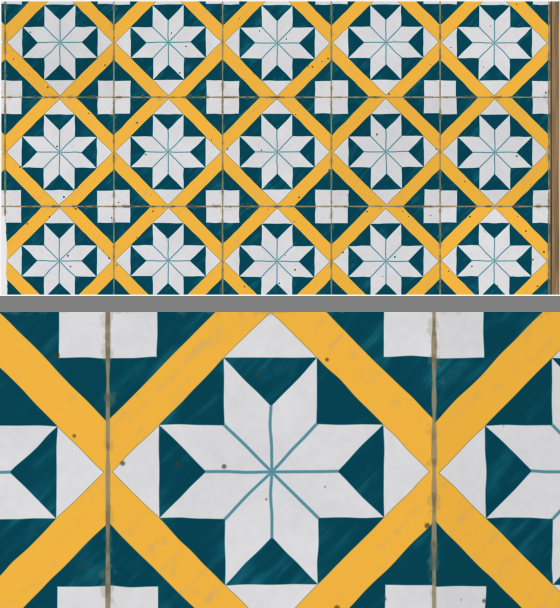
Top, the full canvas; bottom, a detail of the centre.
This pattern is drawn by a WebGL 2 fragment shader. Its source:

```glsl
#version 300 es
precision highp float;
// Glazed wall tiles: an eight-petal star in a yellow diamond lattice, with
// pale squares where four tiles meet. Each tile is folded into one octant and
// drawn with distance functions; noise adds brushwork, grout wear and specks.
uniform vec2 u_resolution;
out vec4 fragColor;

// Layout, in canvas heights
const vec2 PITCH = vec2(0.3674, 0.369);
const vec2 JOINT_ORIGIN = vec2(0.0173, 0.3025);
const float FRAME = 0.005;
const float POST_LEFT = 1.858;
// Shapes, in tile widths
const float PETAL_SIDE = 0.202;
const float BAND_OUTER = 0.655;
const float SQUARE_HALF = 0.151;
const float VEIN_HALF = 0.0045;
const float JOINT_HALF = 0.0065;
const float WOBBLE = 0.006;
const float TILE_SHIFT = 0.008;
const float TILE_TURN = 0.018;
// Colours
const vec3 WHITE = vec3(0.85, 0.85, 0.86);
const vec3 TEAL = vec3(0.03, 0.29, 0.36);
const vec3 TEAL_THIN = vec3(0.10, 0.40, 0.46);
const vec3 YELLOW = vec3(0.94, 0.70, 0.25);
const vec3 YELLOW_WORN = vec3(0.83, 0.67, 0.40);
const vec3 VEIN = vec3(0.25, 0.50, 0.56);
const vec3 GROUT = vec3(0.58, 0.53, 0.42);
const vec3 GRIME = vec3(0.25, 0.23, 0.18);
const vec3 WOOD = vec3(0.55, 0.45, 0.33);
const vec3 PAPER = vec3(0.96);

float hash(vec2 p) {
  vec3 v = fract(vec3(p.xyx) * 0.1031);
  v += dot(v, v.yzx + 33.33);
  return fract((v.x + v.y) * v.z);
}

float noise(vec2 p) {
  vec2 i = floor(p), f = fract(p);
  f = f * f * (3.0 - 2.0 * f);
  return mix(mix(hash(i), hash(i + vec2(1, 0)), f.x),
             mix(hash(i + vec2(0, 1)), hash(i + vec2(1, 1)), f.x), f.y);
}

float fbm(vec2 p) {
  float sum = 0.0, amp = 0.5;
  for (int i = 0; i < 4; i++) {
    sum += amp * noise(p);
    p = p * 2.03 + 17.3;
    amp *= 0.5;
  }
  return sum;
}

float fill(float d, float soft) { return 1.0 - smoothstep(-soft, soft, d); }

vec3 tile(vec2 g, float px) {
  vec2 id = floor(g) + 20.0, raw = fract(g) - 0.5;
  vec2 s = g + 20.0;
  float h = hash(id), turn = (hash(id + 7.1) - 0.5) * TILE_TURN;
  float soft = max(px * 0.8, 0.003);

  // Hand-painted drift, then fold into one octant
  vec2 q = raw + (vec2(h, hash(id + 3.7)) - 0.5) * TILE_SHIFT;
  q = mat2(cos(turn), sin(turn), -sin(turn), cos(turn)) * q;
  q += (vec2(noise(s * 14.0), noise(s * 14.0 + 50.0)) - 0.5) * WOBBLE;
  vec2 a = abs(q), o = vec2(min(a.x, a.y), max(a.x, a.y));

  // Distances to the painted parts
  float tip = PETAL_SIDE * 1.7071, inner = PETAL_SIDE * 2.4142;
  float star = max((o.y - o.x - PETAL_SIDE) * 0.7071, o.x - PETAL_SIDE * 0.7071);
  float vein = max(min(o.x, (o.y - o.x) * 0.7071) - VEIN_HALF, star);
  float diamond = (o.x + o.y - inner) * 0.7071;
  float band = max(-diamond, (o.x + o.y - BAND_OUTER) * 0.7071);
  float cap = max(tip - o.y, diamond);
  float square = 0.5 - o.x - SQUARE_HALF;

  // Glazes
  float cloud = fbm(s * 7.0 + h * 9.0), grain = fbm(s * 45.0);
  float brush = fbm(vec2(s.x + s.y, (s.x - s.y) * 6.0) * 5.0);
  vec3 white = WHITE * (0.95 + 0.06 * cloud + 0.04 * grain);
  vec3 teal = mix(TEAL * 0.9, TEAL_THIN, smoothstep(0.45, 0.85, mix(cloud, brush, 0.5)));
  vec3 yellow = mix(YELLOW, YELLOW_WORN, smoothstep(0.5, 0.85, mix(brush, grain, 0.4)));
  vec3 col = teal;
  col = mix(col, white, fill(min(min(star, cap), square), soft));
  col = mix(col, yellow, fill(band, soft));
  col = mix(col, VEIN, 0.85 * fill(vein, soft));
  col *= 0.97 + 0.06 * h;

  // Grout, darker along rows, with chipped edges
  vec2 j = 0.5 - abs(raw);
  float edge = min(j.x, j.y), chip = fbm(s * 22.0);
  float width = JOINT_HALF * (0.6 + 0.8 * noise(s * 18.0));
  vec3 grout = mix(GROUT, GRIME, smoothstep(0.4, 0.7, chip) * (j.y < j.x ? 0.75 : 0.4));
  col = mix(col, GROUT, 0.3 * fill(edge - 0.03 * smoothstep(0.4, 0.75, chip), 0.012));
  col = mix(col, grout, 0.9 * fill(edge - width, soft));

  // Sparse dark pits
  vec2 cell = floor(s * 16.0), f = fract(s * 16.0) - 0.5;
  vec2 spot = (vec2(hash(cell + 1.3), hash(cell + 8.9)) - 0.5) * 0.6;
  float pit = length(f - spot) - 0.15 * hash(cell + 4.4);
  return mix(col, GRIME, 0.7 * step(0.95, hash(cell)) * fill(pit, 0.07));
}

void main() {
  vec2 p = gl_FragCoord.xy / u_resolution.y;
  float aspect = u_resolution.x / u_resolution.y, px = 1.0 / u_resolution.y;
  vec3 col = tile((p - JOINT_ORIGIN) / PITCH, px / PITCH.x);

  // Bare plaster at lower left
  float ragged = 0.012 * (fbm(p * 25.0) - 0.5);
  float plaster = max(p.x - 0.025 + 0.02 * p.y + ragged, p.y - 0.27);
  col = mix(col, PAPER * 0.95, fill(plaster, 0.003));

  // Wooden post on the right
  float streak = fbm(vec2(p.x * 160.0, p.y * 7.0));
  vec3 wood = WOOD * (0.72 + 0.5 * streak);
  wood *= 1.0 - 0.5 * fill(abs(p.x - POST_LEFT - 0.004) - 0.002, 0.002);
  col = mix(col, wood, fill(POST_LEFT - p.x, px));

  // Pale margin
  float margin = min(min(p.x, aspect - p.x + 0.003), min(p.y, 1.0 - p.y));
  col = mix(col, PAPER, fill(margin - FRAME, px));
  fragColor = vec4(col, 1.0);
}
```
